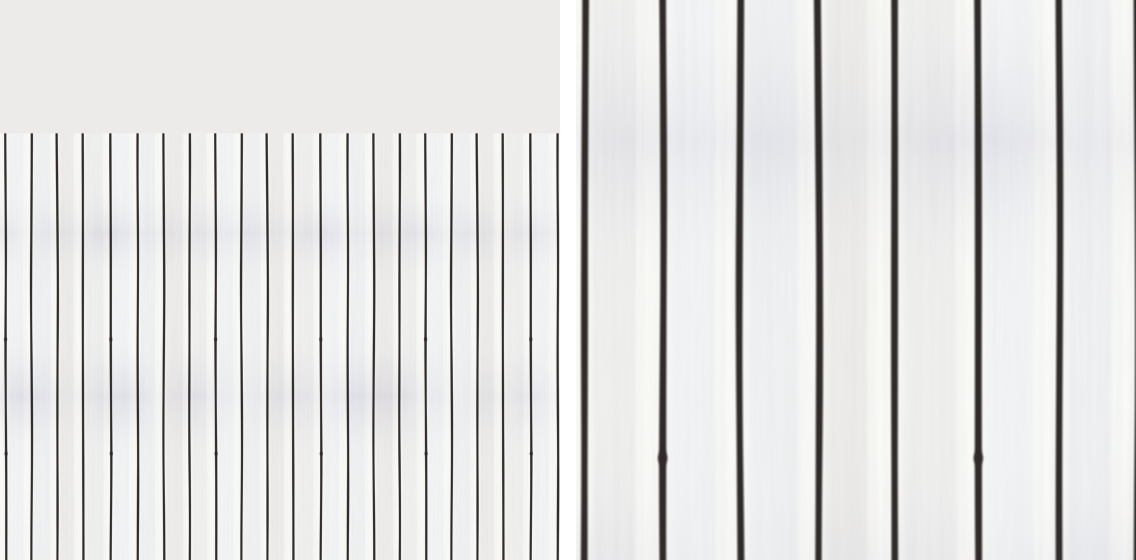
Left, the full canvas; right, a detail of the centre.
Give the GLSL for this pattern, as a Shadertoy shader.

```glsl
// Pale painted planks with thin dark grooves, below a plain light wall strip.
// Grooves repeat by rounding x to a pitch, with a small drift that recurs every
// eight planks; gradient noise adds the wobble, streaks and faint stains.

const float TAU = 6.2831853;
const float PITCH = 0.046875;       // plank width
const float FIRST_GROOVE = 0.0091;
const float SET_SIZE = 8.0;         // planks before the pattern recurs
const float PANEL_TOP = 0.762;
const float GROOVE_HALF = 0.002;

const vec3 WALL = vec3(0.925, 0.922, 0.914);
const vec3 COOL_PAINT = vec3(0.932, 0.938, 0.941);
const vec3 WARM_PAINT = vec3(0.933, 0.928, 0.919);
const vec3 HIGHLIGHT = vec3(0.973, 0.973, 0.961);
const vec3 GROOVE = vec3(0.19, 0.17, 0.16);
const vec3 STAIN = vec3(0.040, 0.043, 0.026);

vec2 hashGradient(vec2 cell) {
    vec3 p = fract(cell.xyx * vec3(0.1031, 0.1030, 0.0973));
    p += dot(p, p.yzx + 33.33);
    float angle = TAU * fract((p.x + p.y) * p.z);
    return vec2(cos(angle), sin(angle));
}

float gradientNoise(vec2 p) {
    vec2 cell = floor(p), f = fract(p);
    vec2 w = f * f * f * (f * (f * 6.0 - 15.0) + 10.0);
    vec2 e = vec2(0.0, 1.0);
    float low = mix(dot(hashGradient(cell), f),
                    dot(hashGradient(cell + e.yx), f - e.yx), w.x);
    float high = mix(dot(hashGradient(cell + e.xy), f - e.xy),
                     dot(hashGradient(cell + e.yy), f - e.yy), w.x);
    return mix(low, high, w.y);
}

float bell(float x, float width) {
    return exp(-x * x / (width * width));
}

// Centre of a numbered groove at height y: even pitch, drift and wobble
float grooveX(float index, float y) {
    float slot = mod(index, SET_SIZE);
    float a = TAU * slot / SET_SIZE;
    float drift = 0.0008 - 0.0013 * sin(a) + 0.0008 * sin(2.0 * a);
    float wobble = 0.0026 * gradientNoise(vec2(slot * 7.3 + 0.5, y * 3.2));
    return FIRST_GROOVE + index * PITCH + drift + wobble;
}

// Paint of one plank; t runs from 0 to 1 across its width
vec3 plankColor(float index, float t, float y) {
    float slot = mod(index, SET_SIZE);
    float a = 2.0 * TAU * slot / SET_SIZE;
    float warmth = max(0.0, -cos(a - 0.6));
    vec3 color = mix(COOL_PAINT, WARM_PAINT, warmth) + 0.010 * cos(a);

    // Bevel highlights beside the grooves
    float bevelStart = 0.70 + 0.05 * sin(slot * 2.4);
    float bevel = smoothstep(bevelStart - 0.06, bevelStart + 0.06, t);
    bevel *= 0.85 + 0.15 * cos((t - bevelStart) * 40.0);
    float leftEdge = 0.6 * (1.0 - smoothstep(0.06, 0.16, t));
    color = mix(color, HIGHLIGHT, max(bevel, leftEdge));

    // Brushed streaks along the plank
    vec2 grain = vec2(slot * 31.0 + t * 12.0, y * 4.0);
    color += 0.014 * gradientNoise(grain);
    color += 0.008 * gradientNoise(grain * vec2(2.3, 9.0) + 17.0);
    return color;
}

// Two soft horizontal stains, uneven from plank to plank
float stainAmount(vec2 p) {
    float amount = 0.0;
    for (int k = 0; k < 2; k++) {
        float row = float(k);
        float height = 0.292 + 0.291 * row;
        float patches = 0.65 + 1.2 * gradientNoise(vec2(p.x * 13.0, row * 5.7 + 0.4));
        float band = bell(p.y - height, 0.060 - 0.014 * row);
        band += 0.3 * bell(p.y - height, 0.010);
        amount += max(patches, 0.1) * band;
    }
    return amount;
}

// Coverage of a groove; a few carry tiny nicks that thicken the line
float grooveMask(float offset, float index, float y, float pixel) {
    float nick = bell(y - 0.394, 0.003) + bell(y - 0.190, 0.003);
    nick *= 1.0 - step(0.5, mod(index, 4.0));
    float halfWidth = GROOVE_HALF + 0.0007 * nick;
    halfWidth += 0.0003 * gradientNoise(vec2(mod(index, SET_SIZE) * 3.7, y * 9.0));
    float soft = max(0.0012, 0.75 * pixel);
    return 1.0 - smoothstep(halfWidth - soft, halfWidth + soft, abs(offset));
}

void mainImage(out vec4 fragColor, in vec2 fragCoord) {
    vec2 uv = fragCoord / iResolution.xy;
    vec2 pixel = 1.0 / iResolution.xy;

    // Nearest groove, and the plank on this side of it
    float nearest = floor((uv.x - FIRST_GROOVE) / PITCH + 0.5);
    float offset = uv.x - grooveX(nearest, uv.y);
    float plank = offset < 0.0 ? nearest - 1.0 : nearest;
    float left = grooveX(plank, uv.y);
    float right = grooveX(plank + 1.0, uv.y);
    float t = (uv.x - left) / (right - left);

    vec3 panel = plankColor(plank, t, uv.y);
    panel -= STAIN * stainAmount(uv);
    panel = mix(panel, GROOVE, grooveMask(offset, nearest, uv.y, pixel.x));

    float below = 1.0 - smoothstep(-pixel.y, pixel.y, uv.y - PANEL_TOP);
    fragColor = vec4(mix(WALL, panel, below), 1.0);
}
```
